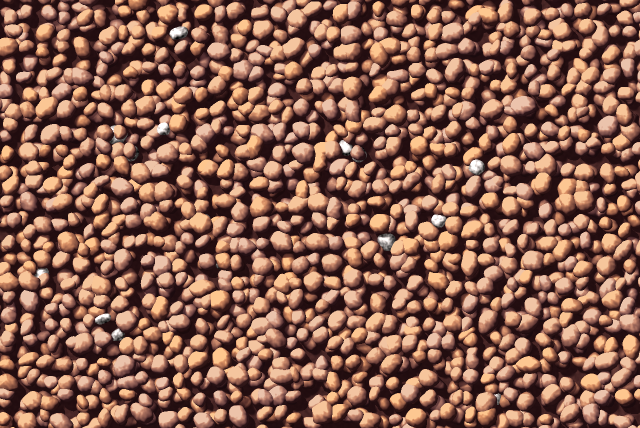
Give the GLSL for this texture, as a Shadertoy shader.

```glsl
// Dense bed of small rounded clay pebbles, lit from the upper left.

const float CELL = 0.045;                        // grain spacing, in canvas heights
const vec3  LIGHT = vec3(-0.43, 0.56, 0.71);     // direction towards the light
const vec2  UPPER_RADIUS = vec2(0.36, 0.61);     // smallest, largest, in cells
const vec2  LOWER_RADIUS = vec2(0.38, 0.55);
const float LOWER_DROP = 0.40;                   // depth of the second layer
const float FLOOR_HEIGHT = -0.6;
const float BUMP = 0.30;                         // roughness of the grain skin
const float MOTTLE = 0.16;                       // blotches on the grain skin
const float EXPOSURE = 1.17;
const float PALE_SHARE = 0.006;                  // share of grey stones
const int   SAMPLES = 2;                         // antialiasing grid per pixel

// Shadow-to-highlight ramp and the tones at which its colours sit.
const vec3 RAMP[6] = vec3[6](
    vec3(0.13, 0.05, 0.06), vec3(0.34, 0.19, 0.18), vec3(0.51, 0.32, 0.27),
    vec3(0.67, 0.44, 0.35), vec3(0.84, 0.58, 0.44), vec3(0.96, 0.78, 0.62));
const float STOPS[6] = float[6](0.07, 0.24, 0.45, 0.66, 0.84, 0.96);

struct Hit { float height; vec3 normal; vec3 seed; };

vec3 hash3(vec2 p) {
    vec3 q = fract(p.xyx * vec3(0.1031, 0.1030, 0.0973));
    q += dot(q, q.yxz + 33.33);
    return fract((q.xxy + q.yzz) * q.zyx);
}

vec2 gradientAt(vec2 cell) {
    float angle = 6.2832 * hash3(cell + 57.0).x;
    return vec2(cos(angle), sin(angle));
}

// Gradient noise, roughly -0.7 to 0.7.
float noise(vec2 p) {
    vec2 i = floor(p), f = p - i;
    vec2 u = f * f * f * (f * (f * 6.0 - 15.0) + 10.0);
    vec2 e = vec2(1.0, 0.0);
    float a = dot(gradientAt(i), f);
    float b = dot(gradientAt(i + e), f - e);
    float c = dot(gradientAt(i + e.yx), f - e.yx);
    float d = dot(gradientAt(i + 1.0), f - 1.0);
    return mix(mix(a, b, u.x), mix(c, d, u.x), u.y);
}

// Keep the highest of the jittered ellipsoids near p.
void addLayer(vec2 p, float salt, float drop, vec2 radii, inout Hit hit) {
    vec2 home = floor(p);
    for (int y = -1; y <= 1; y++)
    for (int x = -1; x <= 1; x++) {
        vec2 cell = home + vec2(x, y);
        vec3 place = hash3(cell + salt);
        vec3 form = hash3(cell + salt + 113.0);
        vec2 center = cell + 0.5 + 0.62 * (place.xy - 0.5);
        float radius = mix(radii.x, radii.y, form.x * form.x);
        float stretch = 0.2 * form.y;
        vec2 axes = radius * vec2(1.0 + stretch, 1.0 - stretch);
        float angle = 6.2832 * form.z;
        float c = cos(angle), s = sin(angle);
        mat2 turn = mat2(c, -s, s, c);
        vec2 q = turn * (p - center) / axes;
        float inside = 1.0 - dot(q, q);
        if (inside <= 0.0) continue;
        float dome = sqrt(inside);
        float height = 0.35 * place.z - drop + radius * dome;
        if (height > hit.height) {
            vec3 normal = normalize(vec3((q / axes) * turn, dome / radius));
            hit = Hit(height, normal, hash3(cell + salt + 271.0));
        }
    }
}

Hit surface(vec2 p) {
    Hit hit = Hit(FLOOR_HEIGHT, vec3(0.0, 0.0, 1.0), vec3(0.5));
    addLayer(p, 11.0, 0.0, UPPER_RADIUS, hit);
    addLayer(p * 1.08 + 0.47, 401.0, LOWER_DROP, LOWER_RADIUS, hit);
    return hit;
}

// Soft shadow from grains standing between p and the light.
float shadowAt(vec2 p, float height) {
    float slope = LIGHT.z / length(LIGHT.xy);
    float blocked = 0.0;
    for (int i = 1; i <= 3; i++) {
        float reach = 0.19 * float(i);
        float above = surface(p + normalize(LIGHT.xy) * reach).height - height - reach * slope;
        blocked = max(blocked, smoothstep(-0.03, 0.2, above));
    }
    return 1.0 - 0.72 * blocked;
}

vec3 rampColor(float tone) {
    vec3 color = RAMP[0] * mix(0.6, 1.0, clamp(tone / STOPS[0], 0.0, 1.0));
    for (int i = 1; i < 6; i++)
        color = mix(color, RAMP[i], clamp((tone - STOPS[i - 1]) / (STOPS[i] - STOPS[i - 1]), 0.0, 1.0));
    return color;
}

vec3 shade(vec2 p) {
    // Warp the plane so that outlines are not perfect ellipses.
    p += 0.13 * vec2(noise(p * 1.7), noise(p * 1.7 + 31.0));
    Hit hit = surface(p);

    // Rough skin, offset per grain so that patterns break at the edges.
    vec2 skin = p + 40.0 * hit.seed.xy;
    vec2 bump = vec2(noise(skin * 5.0), noise(skin * 5.0 + 17.0));
    vec3 normal = normalize(hit.normal + vec3(BUMP * bump, 0.0));
    float mottle = noise(skin * 4.0) + 0.7 * noise(skin * 9.0 + 7.0);

    float diffuse = max(dot(normal, LIGHT), 0.0);
    float crevice = mix(0.18, 1.0, smoothstep(-0.5, 0.32, hit.height));
    float tone = 0.03 + EXPOSURE * (diffuse + 0.06) * crevice * shadowAt(p, hit.height);
    tone *= 0.86 + 0.28 * hit.seed.z + MOTTLE * mottle + 0.1 * noise(p * 0.12);

    // Hue drifts from orange to dull rose; a few stones are grey.
    vec3 color = rampColor(tone);
    color *= mix(vec3(1.04, 1.0, 0.90), vec3(0.96, 0.98, 1.09), hit.seed.x);
    float pale = step(hit.seed.y, PALE_SHARE);
    vec3 grey = vec3(0.80, 0.77, 0.76) * (0.25 + tone + 0.5 * mottle);
    return mix(color, grey, pale);
}

void mainImage(out vec4 fragColor, in vec2 fragCoord) {
    vec3 sum = vec3(0.0);
    for (int y = 0; y < SAMPLES; y++)
    for (int x = 0; x < SAMPLES; x++) {
        vec2 offset = (vec2(x, y) + 0.5) / float(SAMPLES) - 0.5;
        sum += shade((fragCoord + offset) / (iResolution.y * CELL) + 20.0);
    }
    fragColor = vec4(clamp(sum / float(SAMPLES * SAMPLES), 0.0, 1.0), 1.0);
}
```
